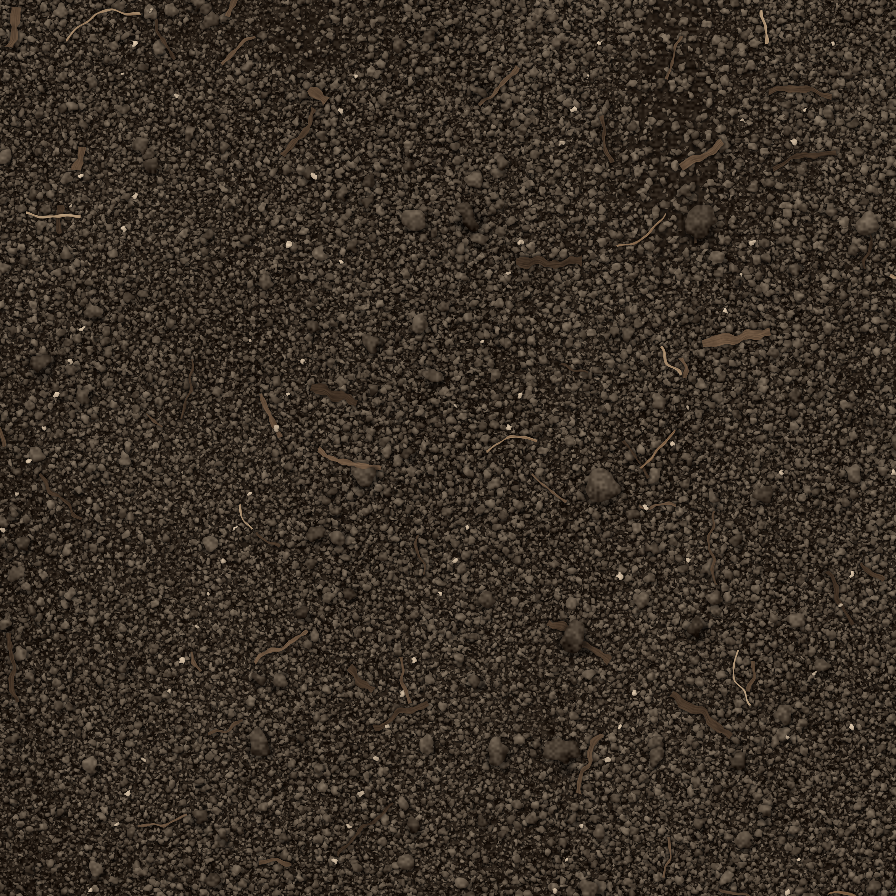
This texture is drawn by a WebGL 2 fragment shader. Its source:

```glsl
#version 300 es
precision highp float;
// Dark garden soil: layered crumbs and clods with wood chips, roots and pale specks.

uniform vec2 u_resolution;
out vec4 fragColor;

const vec2 LIGHT = vec2(-0.35, 0.94);

float hash(vec2 p) {
    return fract(sin(dot(p, vec2(127.1, 311.7))) * 43758.55);
}

vec2 hash2(vec2 p) {
    return vec2(hash(p), hash(p + 19.7));
}

float noise(vec2 p) {
    vec2 i = floor(p), f = fract(p);
    f = f * f * (3.0 - 2.0 * f);
    return mix(mix(hash(i), hash(i + vec2(1, 0)), f.x),
               mix(hash(i + vec2(0, 1)), hash(i + vec2(1, 1)), f.x), f.y);
}

vec2 rotate(vec2 p, float angle) {
    float c = cos(angle), s = sin(angle);
    return vec2(c * p.x - s * p.y, s * p.x + c * p.y);
}

// Soil ramp from black-brown gaps to dusty highlights.
vec3 soilColor(float tone) {
    tone = max(tone, 0.06);
    return vec3(tone, 0.93 * tone - 0.024, 0.82 * tone - 0.038);
}

// Scattered lumps, clustered by density: returns tone, coverage, shadow.
vec3 crumbs(vec2 uv, float scale, float density, float brightness, float seed) {
    vec2 p = uv * scale, cell = floor(p);
    float edge = 0.7 * scale / u_resolution.y;
    vec2 warp = vec2(noise(p * 2.6 + seed), noise(p * 2.6 + seed + 41.0)) - 0.5;
    vec3 result = vec3(brightness, 0.0, 0.0);
    float top = -1.0;
    for (int y = -1; y <= 1; y++) {
        for (int x = -1; x <= 1; x++) {
            vec2 corner = cell + vec2(x, y), id = corner + seed;
            if (hash(id + 7.3) > 2.0 * density * noise(id * 5.0 / scale)) continue;
            float radius = mix(0.3, 0.66, pow(hash(id + 5.9), 1.5));
            vec2 offset = p + 0.42 * warp - corner - hash2(id);
            vec2 local = rotate(offset, 6.283 * hash(id + 3.1));
            local.y *= 1.0 + 0.6 * hash(id + 11.3);
            float reach = length(local), q = reach / radius;
            float cover = 1.0 - smoothstep(radius - edge, radius + 0.4 * edge, reach);
            float height = radius * (1.0 - q * q);
            if (height > top) {
                top = height;
                float lit = clamp(dot(offset, LIGHT) / radius, -1.0, 1.0);
                float variation = hash(id + 23.1) - 0.5;
                result.x = brightness + 0.11 * lit + 0.15 * variation - 0.12 * q * q;
            }
            float shade = 1.0 - smoothstep(0.7, 1.4, length(offset + 0.2 * LIGHT * radius) / radius);
            result.y = max(result.y, cover);
            result.z = max(result.z, shade);
        }
    }
    return result;
}

vec3 addCrumbs(vec3 base, vec3 layer, float grit, float shadow) {
    base *= 1.0 - shadow * layer.z;
    return mix(base, soilColor(layer.x + grit), layer.y);
}

// Scattered bent strands: returns random shade, coverage, shadow.
vec3 strands(vec2 uv, float scale, float density, vec2 widths, float bend, float seed) {
    vec2 p = uv * scale, cell = floor(p);
    float edge = 0.7 * scale / u_resolution.y;
    vec3 result = vec3(0.0);
    for (int y = -1; y <= 1; y++) {
        for (int x = -1; x <= 1; x++) {
            vec2 corner = cell + vec2(x, y), id = corner + seed;
            if (hash(id + 2.7) > density) continue;
            vec2 local = rotate(p - corner - hash2(id), 6.283 * hash(id + 8.1));
            local.y += bend * (hash(id + 4.3) - 0.5) * local.x * local.x;
            local.y += 0.06 * (noise(vec2(local.x * 9.0, id.y)) - 0.5);
            float halfLength = mix(0.1, 0.4, hash(id + 6.7));
            float width = mix(widths.x, widths.y, pow(hash(id + 9.2), 2.0));
            width *= 0.6 + 0.8 * noise(vec2(local.x * 18.0, id.x));
            vec2 box = abs(local) - vec2(halfLength, width);
            float dist = max(box.x, box.y);
            float cover = 1.0 - smoothstep(-0.5 * edge, 0.5 * edge, dist);
            float shade = 1.0 - smoothstep(0.0, 0.03, dist);
            if (cover > result.y) {
                float grain = noise(vec2(local.x * 12.0, local.y * 130.0) + id);
                result.xy = vec2(0.65 * hash(id + 12.9) + 0.35 * grain, cover);
            }
            result.z = max(result.z, shade);
        }
    }
    return result;
}

void main() {
    vec2 uv = gl_FragCoord.xy / u_resolution.y;
    float grit = 0.17 * (noise(uv * 340.0) - 0.5) + 0.03 * (noise(uv * 8.0) - 0.5);

    // Fine ground, then larger and sparser lumps
    vec3 color = soilColor(0.14 + grit);
    color = addCrumbs(color, crumbs(uv, 235.0, 4.0, 0.29, 11.0), grit, 0.3);
    color = addCrumbs(color, crumbs(uv, 160.0, 1.3, 0.37, 3.0), grit, 0.42);
    color = addCrumbs(color, crumbs(uv, 105.0, 0.42, 0.38, 57.0), grit, 0.42);
    color = addCrumbs(color, crumbs(uv, 62.0, 0.06, 0.36, 113.0), grit, 0.42);

    // Wood chips
    vec3 chips = strands(uv, 9.0, 0.6, vec2(0.012, 0.045), 0.8, 31.0);
    color *= 1.0 - 0.4 * chips.z;
    color = mix(color, mix(vec3(0.19, 0.14, 0.1), vec3(0.52, 0.41, 0.31), chips.x), 0.9 * chips.y);

    // Clods
    color = addCrumbs(color, crumbs(uv, 34.0, 0.025, 0.33, 171.0), grit, 0.45);

    // Pale roots and specks
    vec3 roots = strands(uv, 7.5, 0.22, vec2(0.007, 0.013), 3.0, 83.0);
    color *= 1.0 - 0.3 * roots.z;
    color = mix(color, mix(vec3(0.42, 0.3, 0.2), vec3(0.76, 0.66, 0.53), roots.x), roots.y);
    color = addCrumbs(color, crumbs(uv, 135.0, 0.0011, 0.78, 229.0), grit, 0.4);

    fragColor = vec4(color, 1.0);
}
```
